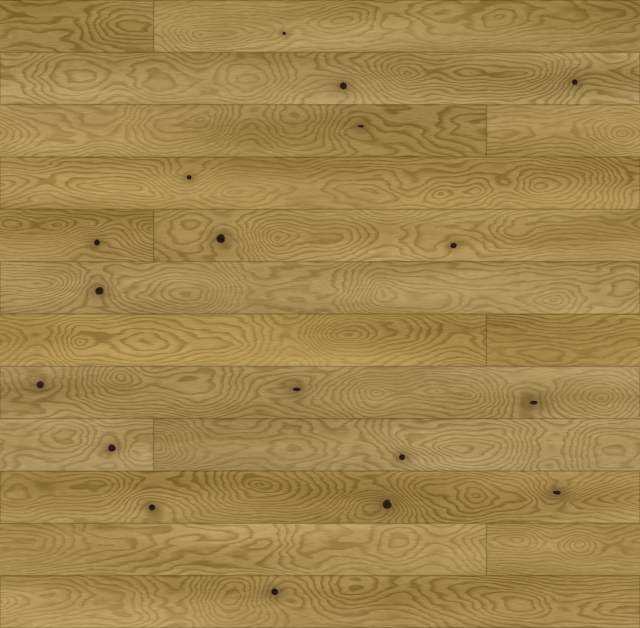
Give the GLSL for this texture, as a WebGL 1 fragment shader.

```glsl
precision highp float;
// Oak floor: twelve rows of knotty planks with cathedral grain and staggered end joints.
uniform vec2 u_resolution;

const float ROWS = 12.0;
const float PLANK_LENGTH = 12.22; // measured in plank widths
const float KNOT_SLOTS = 3.0;     // possible knots per plank
const float RING_COUNT = 14.0;    // growth rings per plank width

const vec3 SHADE = vec3(0.54, 0.44, 0.235);
const vec3 LIGHT = vec3(0.75, 0.65, 0.45);
const vec3 GOLD_TINT = vec3(0.99, 0.96, 0.82);
const vec3 KNOT_HALO = vec3(0.42, 0.32, 0.17);
const vec3 KNOT_CORE = vec3(0.17, 0.10, 0.08);

float hash(vec2 p) {
  return fract(sin(dot(p, vec2(127.1, 311.7))) * 43758.5);
}

// Layered, rotated sines, roughly -1 to 1.
float waves(vec2 p, float seed) {
  float sum = 0.0;
  float amp = 0.5;
  for (int i = 0; i < 5; i++) {
    p = mat2(0.8, 0.6, -0.6, 0.8) * p * 1.6 + seed;
    sum += amp * sin(p.x + 1.2 * sin(p.y + seed) + seed * 2.4);
    amp *= 0.6;
  }
  return sum;
}

// Cellular noise: distance to the nearest point and that point's random value.
vec2 cells(vec2 p, float seed) {
  vec2 base = floor(p);
  vec2 nearest = vec2(8.0, 0.0);
  for (int j = -1; j <= 1; j++) {
    for (int i = -1; i <= 1; i++) {
      vec2 cell = base + vec2(float(i), float(j));
      vec2 spot = cell + vec2(hash(cell + seed), hash(cell + seed + 37.0));
      float d = length(p - spot);
      if (d < nearest.x) nearest = vec2(d, hash(cell + seed + 71.0));
    }
  }
  return nearest;
}

// Knots of one plank: x bends the rings, y is the halo, z is the core.
vec3 knots(vec2 p, float seed) {
  vec3 result = vec3(0.0);
  float wobble = 1.0 + 0.2 * waves(p * 9.0, seed);
  for (float k = 0.0; k < KNOT_SLOTS; k++) {
    vec2 key = vec2(seed, k * 5.0 + 3.0);
    float present = step(hash(key), 0.56);
    float size = mix(0.028, 0.088, sqrt(hash(key + 11.0)));
    float flatness = mix(1.0, 2.0, step(0.82, hash(key + 23.0)));
    vec2 spot = vec2((k + 0.1 + 0.8 * hash(key + 31.0)) * PLANK_LENGTH / KNOT_SLOTS,
                     0.25 + 0.5 * hash(key + 47.0));
    vec2 e = p - spot;
    float d = length(e * vec2(1.0, flatness)) * wobble / size;
    float bend = 6.0 * size * exp(-6.0 * dot(e * vec2(0.6, 1.0), e * vec2(0.6, 1.0)));
    float halo = exp(-0.22 * dot(e * vec2(0.7, 1.0), e * vec2(0.7, 1.0)) / (size * size));
    float core = 1.0 - smoothstep(0.75, 1.1, d);
    result = max(result, present * vec3(bend, halo, core));
  }
  return result;
}

// Dark growth lines: slices through a wavering trunk, bent around the knots.
float ringLines(vec2 p, float seed, float bend) {
  float centre = 0.5 + 0.35 * waves(vec2(p.x * 0.2, 0.0), seed + 2.0);
  float depth = 0.9 * waves(vec2(p.x * 0.35, 0.0), seed + 5.0);
  float field = length(vec2(p.y - centre, depth)) + bend;
  field += 0.12 * waves(p * vec2(0.7, 2.5), seed + 8.0);
  float phase = fract(field * RING_COUNT + 0.25 * waves(p * vec2(2.5, 9.0), seed));
  return smoothstep(0.35, 0.82, phase) * (1.0 - smoothstep(0.84, 1.0, phase));
}

vec3 plank(vec2 p, float row) {
  float seed = row * 1.7 + 0.6;
  vec3 knot = knots(p, row);

  // Broad tone, growth lines and fine fibres
  float tone = 0.64 + 0.34 * waves(p * vec2(0.22, 1.9), seed + 4.0);
  tone += 0.22 * (hash(vec2(row, 9.0)) - 0.5);
  float strength = 0.4 + 0.18 * waves(p * vec2(0.4, 1.2), seed + 6.0);
  tone -= strength * ringLines(p, seed, knot.x);
  vec2 fibre = cells(p * vec2(3.5, 24.0), row);
  tone += 0.2 * (fibre.y - 0.5);
  tone -= 0.2 * step(0.6, fibre.y) * (1.0 - smoothstep(0.1, 0.4, fibre.x));

  vec3 color = mix(SHADE, LIGHT, clamp(tone, -0.25, 1.15));
  color *= mix(vec3(1.0), GOLD_TINT, hash(vec2(row, 17.0)));
  color = mix(color, KNOT_HALO, 0.55 * knot.y);
  color = mix(color, KNOT_CORE * (0.8 + 0.5 * fibre.y), knot.z);

  // Seams along the sides and at the ends
  float side = min(p.y, 1.0 - p.y);
  float end = min(p.x, PLANK_LENGTH - p.x);
  float seam = 1.0 - smoothstep(0.0, 0.025, min(side, end));
  return color * (1.0 - 0.2 * seam);
}

vec3 planksAt(vec2 uv) {
  float down = (1.0 - uv.y) * ROWS;
  float row = floor(down);
  // Even rows break left or right of the middle, odd rows at the border.
  float joint = (1.0 - mod(row, 2.0)) * (0.5 + 0.26 * (mod(row, 4.0) - 1.0));
  return plank(vec2(fract(uv.x - joint) * PLANK_LENGTH, fract(down)), row);
}

void main() {
  // Four samples per pixel smooth the edges.
  vec3 color = vec3(0.0);
  for (int i = 0; i < 4; i++) {
    float n = float(i);
    vec2 offset = vec2(mod(n, 2.0), floor(n * 0.5)) * 0.5 - 0.25;
    color += 0.25 * planksAt((gl_FragCoord.xy + offset) / u_resolution);
  }
  gl_FragColor = vec4(color, 1.0);
}
```
